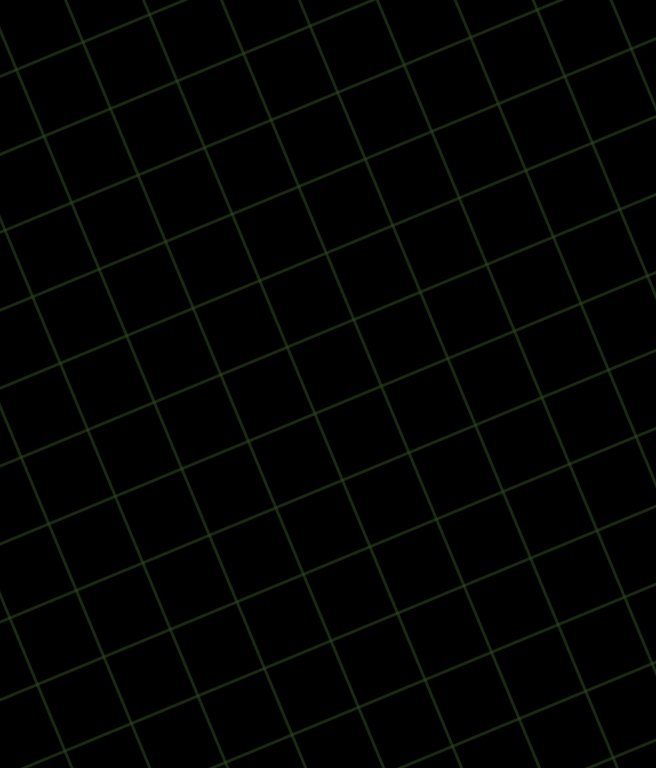
Reproduce this pattern procedurally as a Shadertoy shader.

```glsl
// Tilted square grid of thin, translucent dark green lines on black.

#define CELL 0.09375                    // grid spacing, in canvas heights
#define LINE_WIDTH 0.0037               // line thickness, in canvas heights
#define TILT 22.5                       // grid rotation in degrees
#define CROSSING vec2(-0.0171, -0.0387) // one crossing, relative to the centre
#define LINE_COLOR vec3(0.102, 0.168, 0.068)
#define OVERLAP 0.6                     // light lost where two lines cross
#define SOFTNESS 1.2                    // edge smoothing, in pixel footprints

// Rotates the point into the frame of the grid.
vec2 toGrid(vec2 p, float angle) {
    float c = cos(angle), s = sin(angle);
    return vec2(c * p.x + s * p.y, c * p.y - s * p.x);
}

// Coverage of the nearest line in each of the two directions.
vec2 lineCoverage(vec2 p, float pixel) {
    vec2 dist = abs(fract(p / CELL + 0.5) - 0.5) * CELL;
    return clamp((0.5 * LINE_WIDTH - dist) / (SOFTNESS * pixel) + 0.5, 0.0, 1.0);
}

void mainImage(out vec4 fragColor, in vec2 fragCoord) {
    float pixel = 1.0 / iResolution.y;
    vec2 p = (fragCoord - 0.5 * iResolution.xy) * pixel;

    vec2 grid = toGrid(p - CROSSING, radians(TILT));
    vec2 lines = lineCoverage(grid, pixel);

    // Translucent lines brighten each other at the crossings.
    float light = lines.x + lines.y - OVERLAP * lines.x * lines.y;
    fragColor = vec4(LINE_COLOR * light, 1.0);
}
```
